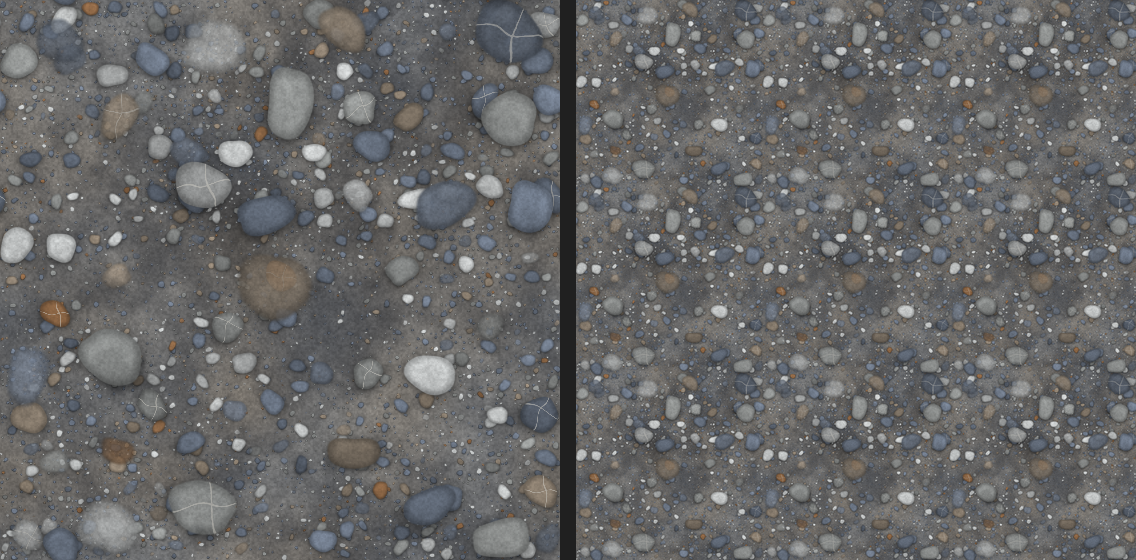
Left, the tile; right, the same tile 3 across and 3 down.
Reproduce this texture procedurally as a Shadertoy shader.

```glsl
// River pebbles half sunk in grey, gritty sand, lit by a soft overcast sky.
// Wrapped value noise makes the sand; five wrapped cellular layers, from
// specks to cobbles, each scatter one rounded stone per occupied cell.

const vec3 SAND_DARK  = vec3(0.30, 0.30, 0.305);
const vec3 SAND_LIGHT = vec3(0.51, 0.50, 0.485);
const vec3 SLATE = vec3(0.42, 0.46, 0.52);
const vec3 ASH   = vec3(0.54, 0.55, 0.545);
const vec3 CHALK = vec3(0.73, 0.74, 0.74);
const vec3 TAN   = vec3(0.56, 0.51, 0.45);
const vec3 RUST  = vec3(0.56, 0.41, 0.28);
const vec3 VEIN  = vec3(0.78, 0.77, 0.74);
const float SHADOW = 0.42;       // darkness of the contact shadow
const float RIM_SHADE = 0.26;    // darkening towards a stone's rim
const float SKY_LIGHT = 0.07;    // brighter upper, darker lower flanks
const float GRAIN = 0.30;        // fine speckle of the sand

vec4 hash4(vec2 cell, float seed) {
    vec2 p = cell + seed * vec2(17.3, 31.7);
    vec4 h = fract(p.xyxy * vec4(0.1031, 0.1030, 0.0973, 0.1099));
    h += dot(h, h.wzxy + 33.33);
    return fract((h.xxyz + h.yzzw) * h.zywx);
}

// Value noise that repeats after a whole number of cells.
float noise(vec2 uv, float cells, float seed) {
    vec2 p = uv * cells, i = floor(p), f = p - i;
    f = f * f * (3.0 - 2.0 * f);
    float a = hash4(mod(i, cells), seed).x;
    float b = hash4(mod(i + vec2(1, 0), cells), seed).x;
    float c = hash4(mod(i + vec2(0, 1), cells), seed).x;
    float d = hash4(mod(i + 1.0, cells), seed).x;
    return mix(mix(a, b, f.x), mix(c, d, f.x), f.y);
}

float layeredNoise(vec2 uv, float cells, float seed) {
    float sum = 0.0, weight = 0.5;
    for (int i = 0; i < 5; i++) {
        sum += weight * noise(uv, cells, seed + float(i));
        cells = cells * 2.0 + 1.0;
        weight *= 0.6;
    }
    return sum / 1.153;
}

vec3 stoneColor(float pick, float tone) {
    vec3 c = pick < 0.44 ? SLATE : pick < 0.66 ? ASH : pick < 0.84 ? CHALK
           : pick < 0.96 ? TAN : RUST;
    return c * mix(0.78, 1.08, tone);
}

// Lays one layer of stones over the ground; sizes are radii on the canvas.
vec3 pebbles(vec3 ground, vec2 uv, float cells, float share, vec2 sizes,
             float seed, float grain, float blotch) {
    vec2 home = floor(uv * cells);
    float pixel = 1.0 / min(iResolution.x, iResolution.y);
    for (int y = -1; y <= 1; y++)
    for (int x = -1; x <= 1; x++) {
        vec2 cell = home + vec2(x, y), id = mod(cell, cells);
        vec4 place = hash4(id, seed);
        float cluster = noise((id + 0.5) / cells, 6.0, 40.0);
        if (place.x > share * (0.4 + 1.2 * cluster)) continue;
        vec4 form = hash4(id, seed + 1.0), look = hash4(id, seed + 2.0);

        // Rounded, slightly lopsided outline
        vec2 offset = uv - (cell + 0.25 + 0.5 * place.yz) / cells;
        float radius = mix(sizes.x, sizes.y, place.w);
        float aspect = mix(0.6, 0.96, form.y);
        float turn = 0.25 + 2.4 * (form.x - 0.5);
        float co = cos(turn), si = sin(turn);
        vec2 q = mat2(co, -si, si, co) * offset / (radius * vec2(1.0, aspect));
        float angle = atan(q.y, q.x);
        float wobble = 1.0 + 0.05 * sin(2.0 * angle + 6.28 * form.z)
                     + 0.05 * sin(3.0 * angle + 6.28 * form.w)
                     + 0.02 * sin(5.0 * angle + 6.28 * look.w);
        float power = mix(2.0, 2.9, look.x * look.x);
        vec2 m = pow(abs(q) + 1e-4, vec2(power));
        float r = pow(m.x + m.y, 1.0 / power) / wobble;
        float edge = (r - 1.0) * radius * aspect;
        float up = clamp(offset.y / radius, -1.0, 1.0);

        // Contact shadow, deeper underneath
        float bare = smoothstep(0.0, 0.35, look.y);
        float shade = exp(-max(edge, 0.0) / (0.15 * radius));
        ground *= 1.0 - SHADOW * shade * (0.65 - 0.35 * up) * mix(0.3, 1.0, bare);

        // Stone body with speckle, blotches and dimmed rim
        vec3 stone = stoneColor(look.z, form.w);
        stone *= 1.0 + 0.20 * (grain - 0.5) + 0.35 * (blotch - 0.5);
        stone *= 1.03 - RIM_SHADE * smoothstep(0.6, 1.02, r) + SKY_LIGHT * up;

        // Pale mineral veins on some of the larger stones
        if (radius > 0.028 && look.w > 0.68) {
            float bend = 0.12 * sin(5.0 * q.x + 6.28 * form.z) + 0.25 * (blotch - 0.5);
            float line = min(abs(q.y - 0.7 * q.x + bend), abs(q.x + 0.5 * q.y - 0.3 + bend));
            stone = mix(stone, VEIN, 0.55 * (1.0 - smoothstep(0.015, 0.05, line)));
        }

        // Sunken stones get a softer edge and a film of sand
        float soft = max(mix(0.10, 0.025, bare) * radius, 0.8 * pixel);
        float cover = 1.0 - smoothstep(-soft, soft, edge);
        float film = mix(0.35 + 0.5 * blotch, 1.0, bare);
        ground = mix(ground, stone, cover * film);
    }
    return ground;
}

void mainImage(out vec4 fragColor, in vec2 fragCoord) {
    vec2 uv = fragCoord / iResolution.xy;
    float grain = 0.55 * noise(uv, 230.0, 3.0) + 0.45 * noise(uv, 420.0, 5.0);
    float blotch = layeredNoise(uv, 19.0, 11.0);

    // Damp sand: broad patches, lumps and grain, with a warm to cool drift
    float lumps = 0.5 * layeredNoise(uv, 5.0, 21.0) + 0.5 * blotch;
    vec3 color = mix(SAND_DARK, SAND_LIGHT, smoothstep(0.2, 0.8, lumps));
    color *= 1.0 + GRAIN * (grain - 0.5);
    color *= mix(vec3(0.97, 1.0, 1.04), vec3(1.03, 1.0, 0.96), noise(uv, 7.0, 31.0));

    // Stones from specks up to cobbles
    color = pebbles(color, uv, 120.0, 0.32, vec2(0.0013, 0.0028), 50.0, grain, blotch);
    color = pebbles(color, uv, 60.0, 0.30, vec2(0.003, 0.0065), 60.0, grain, blotch);
    color = pebbles(color, uv, 27.0, 0.36, vec2(0.008, 0.016), 70.0, grain, blotch);
    color = pebbles(color, uv, 13.0, 0.38, vec2(0.018, 0.034), 80.0, grain, blotch);
    color = pebbles(color, uv, 7.0, 0.42, vec2(0.040, 0.066), 90.0, grain, blotch);
    fragColor = vec4(color, 1.0);
}
```
